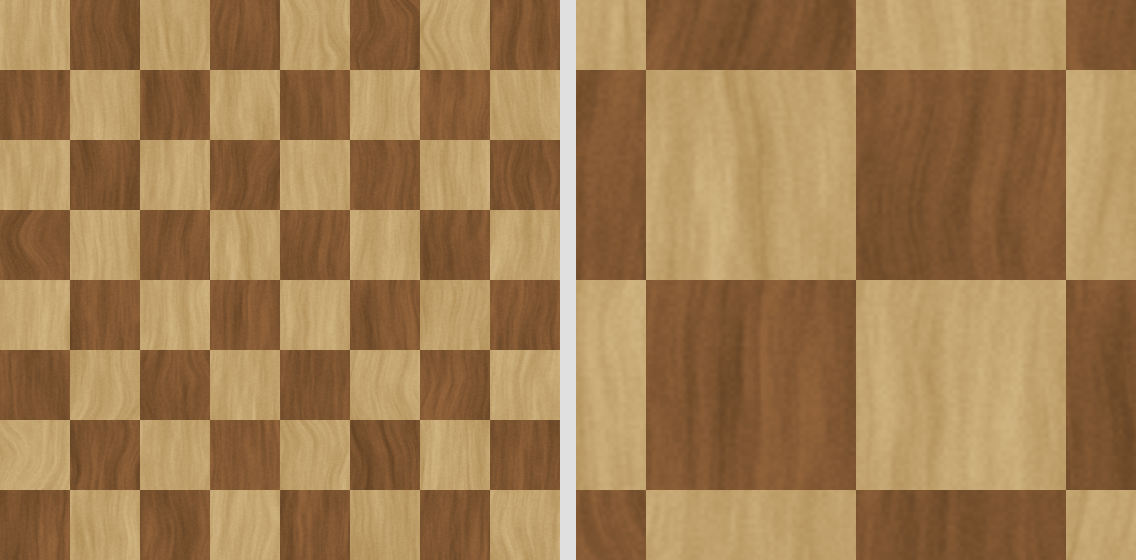
Left: the whole. Right: its middle third, enlarged.
This pattern is drawn by a three.js fragment shader. Its source:

```glsl
// Checkerboard of light and dark wooden squares with vertical grain.
varying vec2 vUv;

const float SQUARES = 8.0;
const vec3 LIGHT_LOW = vec3(0.69, 0.555, 0.34);
const vec3 LIGHT_HIGH = vec3(0.81, 0.70, 0.50);
const vec3 DARK_LOW = vec3(0.395, 0.265, 0.145);
const vec3 DARK_HIGH = vec3(0.575, 0.39, 0.23);
const vec2 BAND_SCALE = vec2(5.0, 0.7);     // per square, across and along the grain
const vec2 STREAK_SCALE = vec2(15.0, 1.3);
const vec2 FIBRE_SCALE = vec2(34.0, 4.5);
const float SPECKLE_SCALE = 48.0;
const float BEND_MIN = 0.10;
const float BEND_MAX = 0.55;
const float TILT = 0.12;
const float CONTRAST = 1.5;
const float MEAN_TONE = 0.56;

float hash(vec2 p) {
  vec3 q = fract(vec3(p.xyx) * 0.1031);
  q += dot(q, q.yzx + 33.33);
  return fract((q.x + q.y) * q.z);
}

float noise(vec2 p) {
  vec2 i = floor(p);
  vec2 f = fract(p);
  f = f * f * (3.0 - 2.0 * f);
  return mix(mix(hash(i), hash(i + vec2(1.0, 0.0)), f.x),
             mix(hash(i + vec2(0.0, 1.0)), hash(i + vec2(1.0, 1.0)), f.x), f.y);
}

// Tone of one square's wood, 0 dark to 1 pale; every square has its own cut.
float woodTone(vec2 p, vec2 cell) {
  vec2 seed = 90.0 * vec2(hash(cell + 3.7), hash(cell + 51.3));
  float wild = hash(cell + 17.9);
  float bend = mix(BEND_MIN, BEND_MAX, wild * wild * wild);

  // Bend and lean the grain
  vec2 g = p;
  g.x += bend * (noise(p * vec2(1.4, 1.8) + seed) - 0.5);
  g.x += 0.03 * (noise(p * vec2(5.0, 4.0) + seed.yx) - 0.5);
  g.x += TILT * (hash(cell + 29.1) - 0.5) * p.y;

  // Layers from broad bands to fine pores
  float band = noise(g * BAND_SCALE + seed);
  float streak = noise(g * STREAK_SCALE + seed.yx + 11.0);
  float fibre = noise(g * FIBRE_SCALE + seed + 37.0);
  float speckle = noise(p * SPECKLE_SCALE + seed + 71.0);
  float tone = 0.34 * band + 0.32 * streak + 0.20 * fibre + 0.14 * speckle - 0.5;

  // Thin dark growth lines
  float line = smoothstep(0.72, 0.95, noise(g * vec2(19.0, 0.9) + seed + 23.0));
  float shade = 0.10 * (hash(cell + 83.0) - 0.5);
  return clamp(MEAN_TONE + CONTRAST * tone - 0.14 * line + shade, 0.0, 1.0);
}

// Smoothed square wave per axis: +1 in even squares, -1 in odd ones.
vec2 squareWave(vec2 p) {
  vec2 toEdge = 0.5 - abs(fract(p) - 0.5);
  vec2 parity = 1.0 - 2.0 * mod(floor(p), 2.0);
  return parity * clamp(2.0 * toEdge / max(fwidth(p), 0.0001), 0.0, 1.0);
}

void main() {
  vec2 p = vUv * SQUARES;
  vec2 cell = mod(floor(p), SQUARES);
  float tone = woodTone(fract(p), cell);

  // Lower left square is dark
  vec2 wave = squareWave(p);
  float lightness = 0.5 - 0.5 * wave.x * wave.y;
  vec3 darkWood = mix(DARK_LOW, DARK_HIGH, tone);
  vec3 lightWood = mix(LIGHT_LOW, LIGHT_HIGH, tone);
  gl_FragColor = vec4(mix(darkWood, lightWood, lightness), 1.0);
}
```
